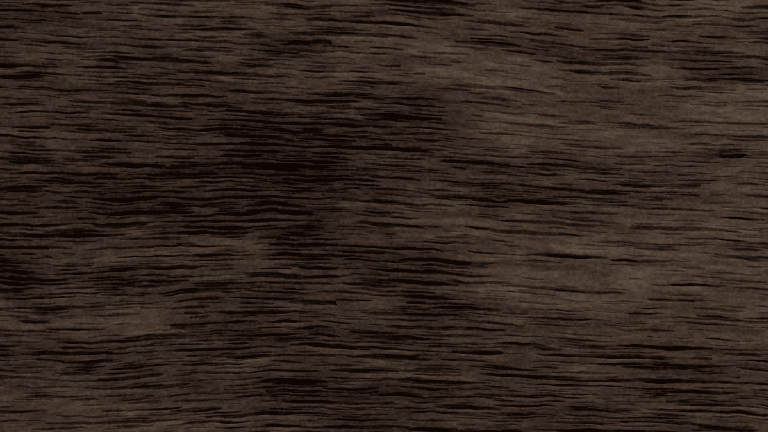
A Shadertoy shader for this texture:

```glsl
float hash(vec2 p) {
    vec3 q = fract(p.xyx * vec3(0.1031, 0.1030, 0.0973));
    q += dot(q, q.yzx + 33.33);
    return fract((q.x + q.y) * q.z);
}

float noise(vec2 p) {
    vec2 cell = floor(p), f = fract(p);
    f = f * f * (3.0 - 2.0 * f);
    float low = mix(hash(cell), hash(cell + vec2(1, 0)), f.x);
    float high = mix(hash(cell + vec2(0, 1)), hash(cell + vec2(1, 1)), f.x);
    return mix(low, high, f.y);
}

// Noise centred on zero
float signedNoise(vec2 p) {
    return noise(p + 40.0) - 0.5;
}

// Tapered pores in staggered rows: x is the dark slit, y its lit lower lip
vec2 pores(vec2 p, vec2 scale, float density, float seed) {
    vec2 q = p * scale + seed;
    float row = floor(q.y);
    q.x += 17.0 * hash(vec2(row, seed));
    vec2 cell = vec2(floor(q.x), row);
    vec2 f = fract(q);
    float present = step(hash(cell + seed), density);
    float reach = mix(0.2, 0.5, hash(cell + 7.3));
    float along = abs(f.x - 0.5) / reach;
    float taper = sqrt(max(1.0 - along, 0.0));
    float thickness = mix(0.06, 0.19, hash(cell + 3.1)) * taper;
    float across = f.y - mix(0.35, 0.65, hash(cell + 11.7));
    float soft = 0.07 + 0.5 * scale.y / iResolution.y;
    float slit = 1.0 - smoothstep(thickness - soft * 0.5, thickness + soft, abs(across));
    float lip = 1.0 - smoothstep(0.0, 0.18, abs(across + thickness + 0.15));
    return vec2(slit, lip) * present * smoothstep(0.0, 0.35, taper);
}

void mainImage(out vec4 fragColor, in vec2 fragCoord) {
    vec2 p = fragCoord / iResolution.y;

    // Grain direction: slight fall to the right with gentle waves
    vec2 g = p;
    g.y += 0.025 * p.x + 0.05 * signedNoise(p * vec2(1.3, 2.5));
    g.y += 0.007 * signedNoise(p * vec2(11.0, 19.0));
    g.y += 0.003 * signedNoise(p * vec2(38.0, 50.0));

    // Broad stained patches and bands
    float stain = 0.6 * signedNoise(g * vec2(1.6, 5.0))
                + 0.4 * signedNoise(g * vec2(3.5, 14.0) + 9.0);
    float blot = smoothstep(0.6, 0.95, noise(g * vec2(3.0, 10.0) + 71.0));
    float tone = 0.63 + 0.62 * stain - 0.28 * blot;

    // Fibres and surface grit
    tone += 0.34 * signedNoise(g * vec2(6.0, 62.0));
    tone += 0.36 * signedNoise(g * vec2(15.0, 125.0) + 5.0);
    tone += 0.26 * signedNoise(g * vec2(60.0, 210.0) + 23.0);
    tone += 0.30 * signedNoise(p * vec2(190.0, 240.0));

    // Dark pores, denser inside the stains
    float density = clamp(0.55 - 0.7 * stain + 0.25 * blot, 0.2, 0.95);
    for (int i = 0; i < 4; i++) {
        float k = float(i);
        vec2 scale = vec2(3.2 + 2.6 * k, 38.0 + 17.0 * k);
        vec2 pore = pores(g, scale, density, 13.7 * k + 2.0);
        tone += 0.09 * pore.y * (1.0 - pore.x);
        tone -= (0.62 - 0.07 * k) * pore.x;
    }

    // Deep brown to worn grey brown
    tone = clamp(tone, -0.2, 1.25);
    vec3 deepBrown = vec3(0.10, 0.06, 0.04);
    vec3 wornBrown = vec3(0.32, 0.26, 0.22);
    fragColor = vec4(mix(deepBrown, wornBrown, tone), 1.0);
}
```
